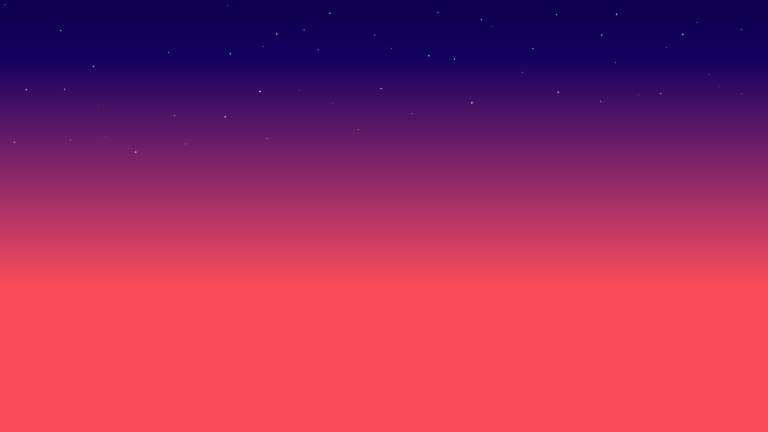
Reproduce this background procedurally as a Shadertoy shader.

```glsl
// Dusk sky: deep indigo melting into flat coral, with faint stars near the top.

const vec3 ZENITH = vec3(0.060, 0.000, 0.310);
const vec3 INDIGO = vec3(0.070, 0.000, 0.365);
const vec3 CORAL  = vec3(0.980, 0.297, 0.350);
const float INDIGO_HEIGHT = 0.870;
const float CORAL_HEIGHT  = 0.340;
const float STAR_CELL = 0.094;

vec2 hash2(vec2 cell) {
    vec3 q = fract(vec3(cell.xyx) * vec3(0.1031, 0.1030, 0.0973));
    q += dot(q, q.yzx + 33.33);
    return fract((q.xx + q.yz) * q.zy);
}

// Linear dusk ramp, with a slight violet lift halfway down.
vec3 skyColor(float height) {
    float dusk = clamp((INDIGO_HEIGHT - height) / (INDIGO_HEIGHT - CORAL_HEIGHT), 0.0, 1.0);
    float zenith = smoothstep(INDIGO_HEIGHT, 1.0, height);
    vec3 color = mix(INDIGO, CORAL, dusk);
    color.b += 0.2 * dusk * (1.0 - dusk);
    return mix(color, ZENITH, zenith);
}

// One jittered star per cell; cells are counted down from the top edge.
float starLight(vec2 p, float cellSize, float pixel) {
    vec2 cell = floor(p / cellSize);
    vec2 center = (cell + mix(vec2(0.12), vec2(0.88), hash2(cell))) * cellSize;
    vec2 traits = hash2(cell + 71.0);
    float radius = mix(0.0010, 0.0021, traits.x * traits.x);
    float dist = length(p - center);
    float disc = 1.0 - smoothstep(radius - 0.5 * pixel, radius + 0.5 * pixel, dist);

    // The star field reaches lower on the left than on the right.
    float lowest = mix(0.37, 0.26, smoothstep(0.6, 1.0, center.x));
    float present = step(traits.y, 0.88) * step(center.y, lowest);
    return disc * present * mix(0.4, 0.8, traits.x);
}

void mainImage(out vec4 fragColor, in vec2 fragCoord) {
    float pixel = 1.0 / iResolution.y;
    vec2 p = fragCoord * pixel;
    vec3 color = skyColor(p.y);
    float stars = starLight(vec2(p.x, 1.0 - p.y), STAR_CELL, pixel);
    color = mix(color, vec3(0.92, 0.86, 0.95), stars);
    fragColor = vec4(color, 1.0);
}
```
